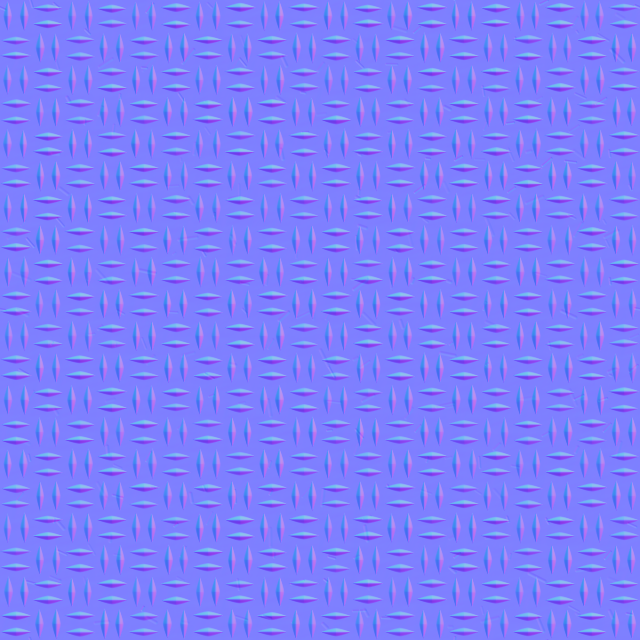
A WebGL 2 fragment shader for this texture map:

```glsl
#version 300 es
precision highp float;

uniform vec2 u_resolution;
out vec4 fragColor;

const float TAU = 6.2831853;
const float PLATE_CELLS = 20.0;   // tread cells per side, even so the weave wraps
const float SCRATCH_CELLS = 15.0;

vec3 hash3(vec2 id, float seed) {
  vec3 q = fract(vec3(id.xyx + seed) * vec3(0.1031, 0.1030, 0.0973));
  q += dot(q, q.yxz + 33.33);
  return fract((q.xxy + q.yzz) * q.zyx);
}

// Pointed ridge along x, highest at its middle
float ridgeHeight(vec2 q, float halfLength, float halfWidth, float slope) {
  float along = min(abs(q.x) / halfLength, 1.0);
  float width = halfWidth * (1.0 - pow(along, 1.45));
  float across = clamp(1.0 - abs(q.y) / max(width, 0.001), 0.0, 1.0);
  float profile = mix(across, smoothstep(0.0, 1.0, across), 0.75);
  return slope * width * profile * mix(1.08, 0.75, along);
}

// Pairs of ridges, turned by a quarter in every other cell
float treadHeight(vec2 uv, float cells) {
  vec2 p = uv * cells;
  vec2 id = mod(floor(p), cells);
  vec2 q = fract(p) - 0.5;
  bool upright = mod(id.x + id.y, 2.0) > 0.5;
  if (upright) q = q.yx;
  float height = 0.0;
  for (int i = 0; i < 2; i++) {
    float side = float(i) * 2.0 - 1.0;
    vec3 r = hash3(id, 7.0 + float(i) * 31.0);
    vec2 center = vec2(0.0, side * 0.25) + (r.xy - 0.5) * vec2(0.02, 0.045);
    float slope = (upright ? 0.39 : 0.43) * mix(0.86, 1.14, r.z);
    float halfWidth = mix(0.122, 0.145, r.x);
    height += ridgeHeight(q - center, mix(0.455, 0.485, r.y), halfWidth, slope);
  }
  return height;
}

float segmentDistance(vec2 q, vec2 direction, float halfLength) {
  float t = clamp(dot(q, direction), -halfLength, halfLength);
  return length(q - direction * t);
}

// Sparse fine cuts, each kept inside its own cell
float scratchDepth(vec2 uv, float cells, float seed) {
  vec2 p = uv * cells;
  vec2 id = mod(floor(p), cells);
  vec3 r = hash3(id, seed);
  vec3 s = hash3(id, seed + 53.0);
  vec2 q = fract(p) - mix(vec2(0.3), vec2(0.7), r.xy);
  float angle = r.z * TAU;
  float d = segmentDistance(q, vec2(cos(angle), sin(angle)), mix(0.03, 0.21, s.x));
  float present = step(0.62, s.y);
  return present * mix(0.002, 0.007, s.z) * (1.0 - smoothstep(0.0, 0.055, d));
}

// Faint undulation from sines with whole frequencies
float rippleHeight(vec2 uv, float amount) {
  float sum = 0.0;
  float gain = 1.0;
  vec2 f = vec2(13.0, 9.0);
  for (int i = 0; i < 4; i++) {
    sum += gain * sin(TAU * dot(uv, f) + 2.0 * sin(TAU * dot(uv, vec2(-f.y, f.x))));
    f = vec2(f.y + 11.0, f.x + 6.0);
    gain *= 0.6;
  }
  return sum * amount;
}

float surfaceHeight(vec2 uv) {
  return treadHeight(uv, PLATE_CELLS)
       + rippleHeight(uv, 0.0006)
       - scratchDepth(uv, SCRATCH_CELLS, 3.0)
       - scratchDepth(uv + 0.031, SCRATCH_CELLS + 6.0, 19.0);
}

// Surface normal from central differences
vec3 surfaceNormal(vec2 uv, float reach) {
  vec2 e = vec2(reach, 0.0);
  float dx = surfaceHeight(uv + e.xy) - surfaceHeight(uv - e.xy);
  float dy = surfaceHeight(uv + e.yx) - surfaceHeight(uv - e.yx);
  vec2 gradient = vec2(dx, dy) / (2.0 * reach * PLATE_CELLS);
  return normalize(vec3(-gradient, 1.0));
}

void main() {
  vec2 uv = gl_FragCoord.xy / u_resolution;
  vec3 normal = surfaceNormal(uv, 0.0008);
  vec3 encoded = normal * 0.5 + 0.5;
  fragColor = vec4(encoded - vec3(0.005, 0.0, 0.0), 1.0);
}
```
